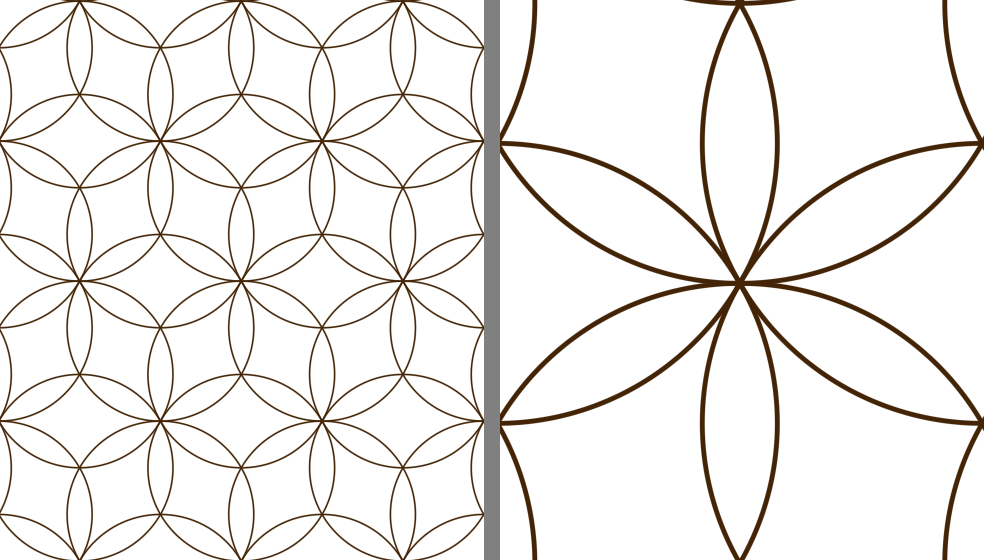
Left: the whole. Right: its middle third, enlarged.
This pattern is drawn by a WebGL 2 fragment shader. Its source:

```glsl
#version 300 es
precision highp float;
// Thin brown circles overlapping into a triangular grid of six-petal flowers.

uniform vec2 u_resolution;
out vec4 fragColor;

// Lengths are fractions of the canvas height.
const float ROWS = 4.0;                              // flower rows down the canvas
const float RADIUS = 2.0 / (3.0 * ROWS);             // circle radius and petal length
const float LINE_WIDTH = 0.0029;
const float SOFTNESS = 0.75;                         // edge half-width in pixels
const vec2 FLOWER_OFFSET = vec2(-0.0013, -0.0020);   // central flower from mid-canvas
const vec3 PAPER = vec3(1.0);
const vec3 INK = vec3(0.264, 0.143, 0.022);

// Triangular lattice with one vertical axis, in units of RADIUS.
const float SIN60 = 0.866025;
const vec2 AXIS_A = vec2(0.0, 1.0);
const vec2 AXIS_B = vec2(SIN60, 0.5);

vec2 toLattice(vec2 p) {
    float b = p.x / SIN60;
    return vec2(p.y - 0.5 * b, b);
}

vec2 fromLattice(vec2 node) {
    return node.x * AXIS_A + node.y * AXIS_B;
}

// Every third node is a flower centre, where no circle is drawn.
bool isFlowerCentre(vec2 node) {
    return mod(node.x - node.y + 0.5, 3.0) < 1.0;
}

float ringCoverage(vec2 p, float pixel) {
    float d = abs(length(p) - 1.0) * RADIUS - 0.5 * LINE_WIDTH;
    return 1.0 - smoothstep(-SOFTNESS * pixel, SOFTNESS * pixel, d);
}

void main() {
    float pixel = 1.0 / u_resolution.y;
    vec2 p = (gl_FragCoord.xy - 0.5 * u_resolution) * pixel;
    p = (p - FLOWER_OFFSET) / RADIUS;

    // Combine all circles that can reach this point.
    vec2 base = floor(toLattice(p));
    float bare = 1.0;
    for (int i = -1; i <= 2; i++) {
        for (int j = -1; j <= 2; j++) {
            vec2 node = base + vec2(float(i), float(j));
            if (isFlowerCentre(node)) continue;
            bare *= 1.0 - ringCoverage(p - fromLattice(node), pixel);
        }
    }
    fragColor = vec4(mix(INK, PAPER, bare), 1.0);
}
```
